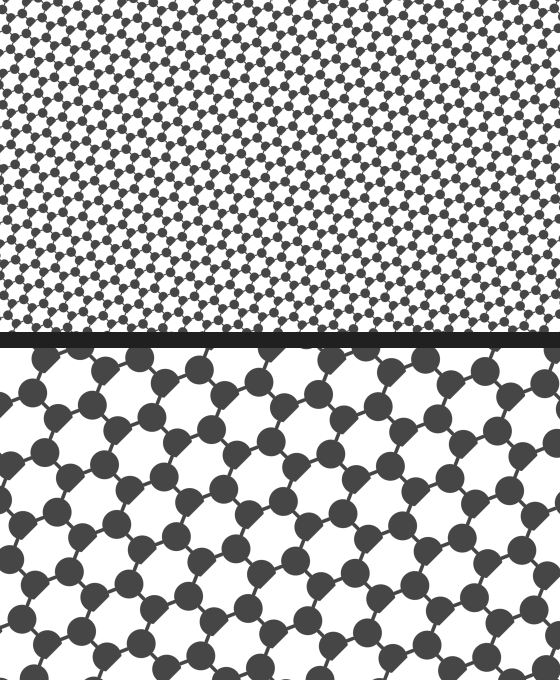
Top: the whole. Bottom: its middle third, enlarged.
Reproduce this pattern procedurally as a Shadertoy shader.

```glsl
// Slanted honeycomb net of dark dots joined by thin bonds on white.

// Lengths are fractions of the canvas height.
const vec2  TILE      = vec2(0.1020, 0.0673);  // two staggered cells per tile
const float BOND      = 0.0362;                // length of the axial bond
const float DOT_R     = 0.0145;
const float LINE_HALF = 0.0018;
const float CHIP      = 0.66;                  // flat side, as a part of DOT_R
const vec2  ORIGIN    = vec2(0.029, -0.013);   // offset from the canvas centre
const float ANGLE     = -0.7853982;
const vec3  PAPER     = vec3(1.0);
const vec3  INK       = vec3(0.275);

float segmentDistance(vec2 p, vec2 a, vec2 b) {
    vec2 pa = p - a, ba = b - a;
    return length(pa - ba * clamp(dot(pa, ba) / dot(ba, ba), 0.0, 1.0));
}

// One chipped dot at the origin, one round dot behind it, and three bonds.
float cellDistance(vec2 p) {
    p.y = abs(p.y);
    vec2 rearDot = vec2(-BOND, 0.0);
    vec2 sideDot = vec2(0.5 * TILE.x - BOND, 0.5 * TILE.y);

    float chipped = max(length(p) - DOT_R, p.x - CHIP * DOT_R);
    float dots = min(chipped, length(p - rearDot) - DOT_R);
    float bonds = min(segmentDistance(p, vec2(0.0), rearDot),
                      segmentDistance(p, vec2(0.0), sideDot)) - LINE_HALF;
    return min(dots, bonds);
}

// Staggered repeat, with each window centred on its pair of dots.
float netDistance(vec2 p) {
    vec2 pairCentre = vec2(-0.5 * BOND, 0.0);
    float d = 1.0;
    for (int i = 0; i < 2; i++) {
        vec2 q = p - pairCentre - 0.5 * float(i) * TILE;
        q -= TILE * floor(q / TILE + 0.5);
        d = min(d, cellDistance(q + pairCentre));
    }
    return d;
}

void mainImage(out vec4 fragColor, in vec2 fragCoord) {
    vec2 p = (fragCoord - 0.5 * iResolution.xy) / iResolution.y - ORIGIN;

    // Turn into the net's own axes.
    vec2 axis = vec2(cos(ANGLE), sin(ANGLE));
    p = vec2(dot(p, axis), dot(p, vec2(-axis.y, axis.x)));

    float pixel = 1.0 / iResolution.y;
    float ink = 1.0 - smoothstep(-0.7 * pixel, 0.7 * pixel, netDistance(p));
    fragColor = vec4(mix(PAPER, INK, ink), 1.0);
}
```
